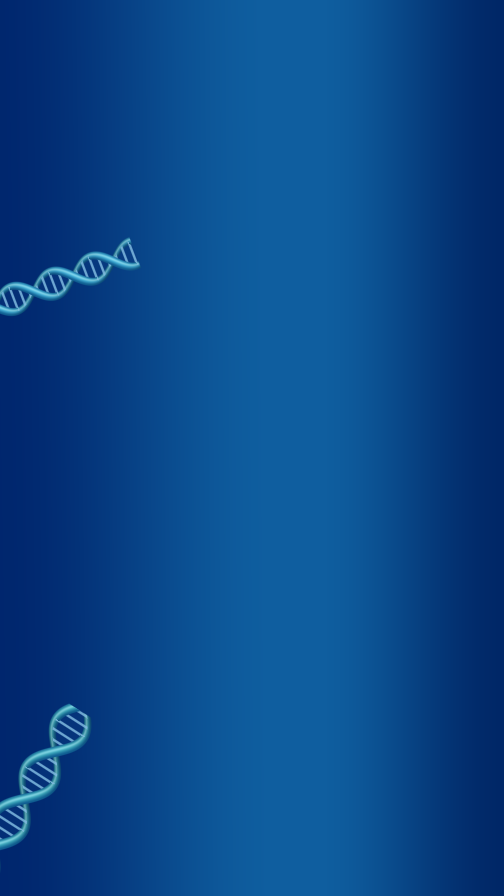
Write a Shadertoy shader that draws this background.

```glsl
// Two glossy double helices entering from the left over a blue backdrop.
// The backdrop is a horizontal gradient; each helix is a pair of cosine
// strands in axis-aligned coordinates, with rungs repeated by fract.

// Lengths are in canvas widths, angles in radians.
const float PI = 3.14159;
const vec3 LEFT_BLUE   = vec3(0.000, 0.150, 0.430);
const vec3 CENTER_BLUE = vec3(0.058, 0.370, 0.625);
const vec3 RIGHT_BLUE  = vec3(0.000, 0.150, 0.400);
const float CENTER_START = 0.56;
const float CENTER_END   = 0.62;
const float SLANT        = 0.03;

const vec3 INNER_SHADE  = vec3(0.03, 0.22, 0.50);
const vec3 RUNG_COLOR   = vec3(0.50, 0.73, 0.88);
const vec3 STRAND_DARK  = vec3(0.06, 0.36, 0.56);
const vec3 UPPER_STRAND = vec3(0.24, 0.66, 0.82);
const vec3 LOWER_STRAND = vec3(0.22, 0.64, 0.72);
const vec3 GLOSS        = vec3(0.62, 0.90, 0.95);
const float RUNG_RADIUS = 0.0024;

struct Helix {
    vec2 center;      // middle of the last full loop
    float angle;      // direction of the axis
    float loopLength; // distance between crossings
    float amplitude;
    float radius;     // strand thickness
    float tip;        // end of the helix along its axis
    float rungs;      // rungs per loop
    vec3 color;
};

const Helix UPPER = Helix(vec2(0.185, 1.245), 0.365, 0.0843, 0.0255, 0.0080, 0.089, 5.0, UPPER_STRAND);
const Helix LOWER = Helix(vec2(0.139, 0.333), 1.000, 0.1113, 0.0336, 0.0095, 0.040, 6.0, LOWER_STRAND);

// Anti-aliased coverage of a signed distance
float cover(float d, float pixel) {
    return 1.0 - smoothstep(-0.75 * pixel, 0.75 * pixel, d);
}

vec3 backdrop(vec2 p, float height) {
    float x = p.x + SLANT * (p.y / height - 0.5) * (1.0 - p.x);
    vec3 color = mix(LEFT_BLUE, CENTER_BLUE, smoothstep(-0.02, CENTER_START, x));
    return mix(color, RIGHT_BLUE, smoothstep(CENTER_END, 1.02, p.x));
}

// Strand shaded across its width like a lit tube
vec3 drawStrand(vec3 color, Helix h, vec2 q, float side, float pixel) {
    float phase = PI * q.x / h.loopLength;
    float slope = h.amplitude * PI / h.loopLength * sin(phase);
    float across = (q.y - side * h.amplitude * cos(phase)) / sqrt(1.0 + slope * slope);
    float depth = side * sin(phase);
    float radius = h.radius * (0.9 + 0.2 * depth);
    float v = across / radius;
    vec3 tube = mix(h.color, STRAND_DARK, smoothstep(0.1, 1.1, abs(v - 0.2)));
    tube = mix(tube, GLOSS, 0.6 * exp(-12.0 * (v - 0.3) * (v - 0.3)));
    tube *= 0.9 + 0.12 * depth;
    float d = max(abs(across) - radius, q.x - h.tip);
    return mix(color, tube, cover(d, pixel));
}

vec3 drawHelix(vec3 color, Helix h, vec2 p, float pixel) {
    // Rotate so that q.x runs along the axis
    vec2 r = p - h.center;
    float c = cos(h.angle), s = sin(h.angle);
    vec2 q = vec2(c * r.x + s * r.y, c * r.y - s * r.x);
    float phase = PI * q.x / h.loopLength;
    float frontSide = sin(phase) < 0.0 ? -1.0 : 1.0;

    // Shaded gap between the strands
    float gap = max(abs(q.y) - h.amplitude * abs(cos(phase)), q.x - h.tip);
    color = mix(color, INNER_SHADE, 0.45 * cover(gap, pixel));

    // Back strand, rungs, front strand
    color = drawStrand(color, h, q, -frontSide, pixel);
    float spacing = h.loopLength / h.rungs;
    float rung = abs(fract(q.x / spacing + 0.5) - 0.5) * spacing - RUNG_RADIUS;
    color = mix(color, RUNG_COLOR, 0.85 * cover(max(rung, gap), pixel));
    return drawStrand(color, h, q, frontSide, pixel);
}

void mainImage(out vec4 fragColor, in vec2 fragCoord) {
    vec2 p = fragCoord / iResolution.x;
    float pixel = 1.0 / iResolution.x;
    vec3 color = backdrop(p, iResolution.y / iResolution.x);
    color = drawHelix(color, UPPER, p, pixel);
    color = drawHelix(color, LOWER, p, pixel);
    fragColor = vec4(color, 1.0);
}
```
